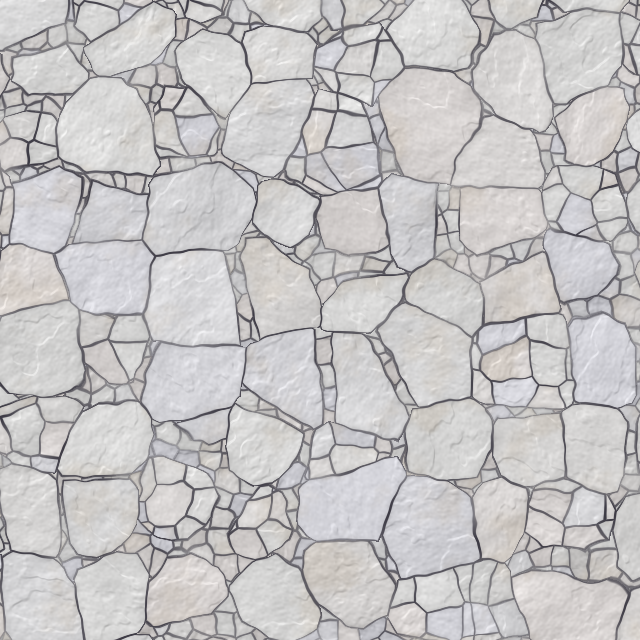
Reproduce this texture procedurally as a three.js fragment shader.

```glsl
varying vec2 vUv;

float hash(vec2 p) {
  return fract(sin(dot(p, vec2(127.1, 311.7))) * 43758.5453);
}

float noise(vec2 p) {
  vec2 i = floor(p), f = fract(p);
  f = f * f * (3.0 - 2.0 * f);
  return mix(mix(hash(i), hash(i + vec2(1.0, 0.0)), f.x),
             mix(hash(i + vec2(0.0, 1.0)), hash(i + 1.0), f.x), f.y);
}

float fbm(vec2 p) {
  float sum = 0.0, amp = 0.5;
  for (int i = 0; i < 5; i++) {
    sum += amp * noise(p);
    p = mat2(1.6, 1.2, -1.2, 1.6) * p + 7.3;
    amp *= 0.55;
  }
  return sum;
}

// Jittered cell centre in xy, size weight in z
vec3 cellSeed(vec2 cell) {
  vec2 jitter = vec2(hash(cell), hash(cell + 41.7)) - 0.5;
  return vec3(cell + 0.5 + 0.62 * jitter, 0.26 * hash(cell + 83.1));
}

// Weighted straight-edged cells: x = distance to the border, yz = cell id.
// Some borders and corners are pulled back to leave room for chips.
vec3 stoneCells(vec2 p, float gap, float cornerCut) {
  vec2 base = floor(p), id = base;
  vec3 own = vec3(0.0);
  float ownPower = 100.0;
  for (int y = -2; y <= 2; y++) {
    for (int x = -2; x <= 2; x++) {
      vec2 cell = base + vec2(float(x), float(y));
      vec3 seed = cellSeed(cell);
      float power = dot(p - seed.xy, p - seed.xy) - seed.z;
      if (power < ownPower) {
        ownPower = power;
        own = seed;
        id = cell;
      }
    }
  }
  float nearest = 10.0, second = 10.0;
  for (int y = -2; y <= 2; y++) {
    for (int x = -2; x <= 2; x++) {
      vec2 cell = base + vec2(float(x), float(y));
      if (distance(cell, id) < 0.5) continue;
      vec3 seed = cellSeed(cell);
      float power = dot(p - seed.xy, p - seed.xy) - seed.z;
      float edge = (power - ownPower) / (2.0 * distance(seed.xy, own.xy));
      edge -= gap * smoothstep(0.68, 0.8, hash(cell + id + 19.3));
      if (edge < nearest) {
        second = nearest;
        nearest = edge;
      } else {
        second = min(second, edge);
      }
    }
  }
  return vec3(min(nearest, 0.7 * (nearest + second - cornerCut)), id);
}

// Rough split face: grain plus crisp flaked steps, turned differently per stone
float relief(vec2 p, float seed) {
  float a = seed * 6.283;
  vec2 q = mat2(cos(a), sin(a), -sin(a), cos(a)) * p * vec2(11.0, 14.0) + seed * 57.0;
  float rough = fbm(q);
  float layer = fbm(q * 0.7 + 31.0) * 4.5;
  float flake = floor(layer) + smoothstep(0.8, 1.0, fract(layer));
  return rough + 0.11 * flake;
}

void main() {
  vec2 p = vUv;

  // Wobbly outlines
  vec2 warp = vec2(noise(p * 13.0), noise(p * 13.0 + 50.0)) - 0.5;
  vec2 nick = vec2(noise(p * 60.0), noise(p * 60.0 + 90.0)) - 0.5;
  vec2 q = p + 0.018 * warp + 0.005 * nick;

  // Large stones, some broken into middling ones, with chips between
  float room = noise(p * 9.0 + 12.0);
  float cut = 0.26 * smoothstep(0.4, 0.9, noise(p * 7.0 + 70.0));
  vec3 stone = stoneCells(q * 8.2 + 3.0, 0.2 * room, cut);
  float d = stone.x / 8.2;
  float seed = hash(stone.yz + 5.0);
  float chipped = step(d, 0.0);
  if (d < 0.0) {
    vec3 chip = stoneCells(q * 30.0 + 9.0, 0.0, 0.0);
    d = min(-d, chip.x / 30.0);
    seed = hash(chip.yz + 23.0);
  } else if (hash(stone.yz + 61.0) > 0.78) {
    vec3 part = stoneCells(q * 17.0 + 37.0, 0.0, 0.0);
    d = min(d, part.x / 17.0);
    seed = hash(part.yz + 29.0);
  }

  // Stone tints
  float tint = fract(seed * 17.3);
  vec3 color = mix(vec3(0.832, 0.831, 0.828), vec3(0.836, 0.818, 0.812), smoothstep(0.5, 0.95, tint));
  color = mix(color, vec3(0.815, 0.815, 0.84), smoothstep(0.3, 0.05, tint));
  color += 0.045 * (fract(seed * 41.7) - 0.5) - 0.03 * chipped;
  color += 0.06 * (fbm(p * 16.0 + seed * 20.0) - 0.45);
  float stain = smoothstep(0.56, 0.8, fbm(p * 11.0 + seed * 40.0));
  color = mix(color, vec3(0.77, 0.72, 0.65), 0.3 * stain);

  // Light from the upper left
  float slope = relief(p, seed) - relief(p + vec2(-0.0014, 0.0021), seed);
  color += clamp(1.25 * slope, -0.17, 0.1);
  color += 0.03 * (noise(p * 260.0) - 0.5);

  // Soft edge shade and dark joints
  color *= 1.0 - 0.13 * exp(-max(d, 0.0) / 0.003);
  float width = 0.0013 * noise(p * 24.0 + 33.0);
  float joint = 1.0 - smoothstep(width, width + 0.0021, d);
  float depth = 0.3 + 0.75 * noise(p * 20.0 + 8.0) - 0.15 * chipped;
  color = mix(color, vec3(0.24, 0.23, 0.27), joint * clamp(depth, 0.0, 1.0));

  gl_FragColor = vec4(color, 1.0);
}
```
